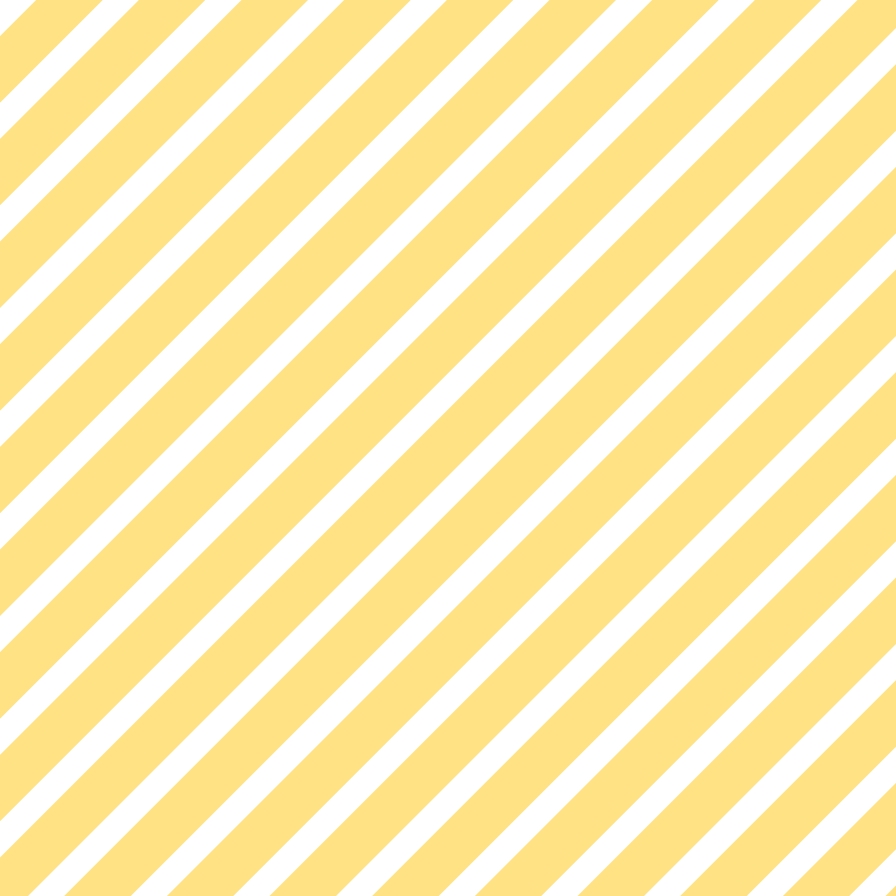
A three.js fragment shader for this pattern:

```glsl
// Diagonal white stripes rising to the right on a pale yellow ground.
varying vec2 vUv;

const vec3 YELLOW = vec3(1.0, 0.886, 0.518);
const vec3 WHITE = vec3(1.0);
const float PERIOD = 11.0 / 96.0;       // stripe spacing along either canvas edge
const float WHITE_WIDTH = 31.0 / 768.0; // white stripe width along the same edge

// Signed distance to the nearest white stripe, measured along a canvas edge.
float stripeDistance(float across) {
  float fromCentre = mod(across - 0.5 * WHITE_WIDTH + 0.5 * PERIOD, PERIOD) - 0.5 * PERIOD;
  return abs(fromCentre) - 0.5 * WHITE_WIDTH;
}

void main() {
  // Position across the stripes, zero at the top left corner
  float across = vUv.x + 1.0 - vUv.y;

  // Edge smoothing over one pixel
  float pixel = length(vec2(dFdx(across), dFdy(across)));
  float white = clamp(0.5 - stripeDistance(across) / pixel, 0.0, 1.0);

  gl_FragColor = vec4(mix(YELLOW, WHITE, white), 1.0);
}
```
